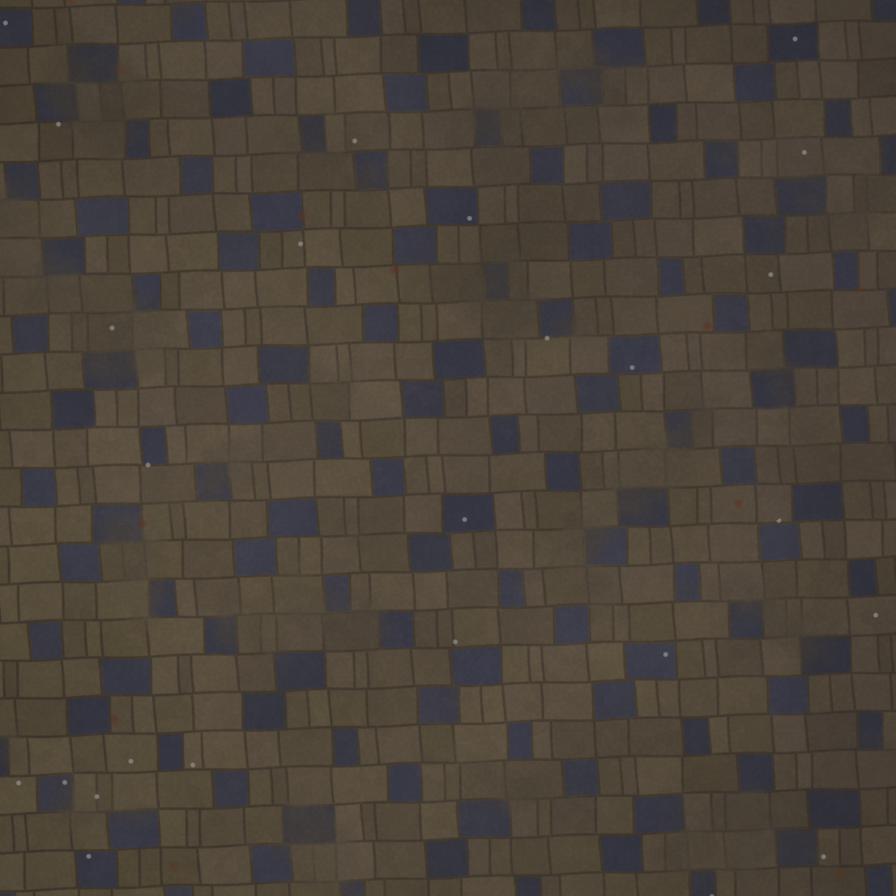
A Shadertoy shader for this texture:

```glsl
const vec2 ACROSS = vec2(0.1953, 0.0059);   // step to the next repeat along a row
const vec2 DOWN = vec2(0.0091, -0.1710);    // step to the next group of four rows
const vec2 ANCHOR = vec2(0.1224, 0.5872);   // centre of one wide blue tile
const float ROWS = 4.0;

const vec3 UMBER = vec3(0.322, 0.280, 0.240);
const vec3 OLIVE = vec3(0.338, 0.300, 0.222);
const vec3 SLATE = vec3(0.218, 0.220, 0.268);
const vec3 GROUT = vec3(0.205, 0.175, 0.150);
const vec3 DUST = vec3(0.265, 0.240, 0.215);
const vec3 CHALK = vec3(0.56, 0.56, 0.54);
const vec3 RUST = vec3(0.36, 0.20, 0.13);

float hash(vec2 p) {
    vec3 q = fract(p.xyx * vec3(0.1031, 0.1030, 0.0973));
    q += dot(q, q.yzx + 33.33);
    return fract((q.x + q.y) * q.z);
}

// Soft blotches from layered sines, about 0 to 1
float blotches(vec2 p, float seed) {
    float sum = 0.0, gain = 0.5;
    for (int i = 0; i < 4; i++) {
        sum += gain * sin(p.x + seed + 1.7 * sin(p.y * 0.8 + seed)) * sin(p.y - seed + sin(p.x));
        p = mat2(1.3, 1.25, -1.25, 1.3) * p + 2.1;
        gain *= 0.6;
    }
    return clamp(0.5 + 0.65 * sum, 0.0, 1.0);
}

// Cellular noise: x = distance to the nearest point, y = hash of its cell
vec2 cellular(vec2 p) {
    vec2 cell = floor(p), best = vec2(9.0, 0.0);
    for (int j = -1; j <= 1; j++)
        for (int i = -1; i <= 1; i++) {
            vec2 c = cell + vec2(i, j);
            vec2 point = c + vec2(hash(c), hash(c + 57.3));
            float d = length(p - point);
            if (d < best.x) best = vec2(d, hash(c + 113.7));
        }
    return best;
}

// Inner joints of a row, as fractions of one repeat; the first tile is blue
vec4 rowJoints(int row) {
    if (row == 0) return vec4(0.293, 0.453, 0.530, 0.787);
    if (row == 1) return vec4(0.240, 0.370, 0.495, 0.710);
    if (row == 2) return vec4(0.148, 0.260, 0.510, 0.700);
    return vec4(0.196, 0.330, 0.420, 0.680);
}

// Returns joint distance, tile index, repeat number and row number
vec4 findTile(vec2 lattice) {
    const vec4 starts = vec4(-0.147, -0.345, 0.157, 0.460);
    float y = lattice.y * ROWS + 0.5, rowId = floor(y);
    int row = int(mod(rowId, ROWS));
    float x = lattice.x - starts[row], repeatId = floor(x);
    x -= repeatId;

    vec4 joints = rowJoints(row) + 0.016 * (hash(vec2(repeatId, rowId) + 40.0) - 0.5);
    float left = 0.0, right = 1.0, index = 0.0;
    for (int i = 3; i >= 0; i--) if (x < joints[i]) right = joints[i];
    for (int i = 0; i < 4; i++) if (x >= joints[i]) { left = joints[i]; index += 1.0; }

    float side = min(x - left, right - x) * length(ACROSS);
    float level = min(fract(y), 1.0 - fract(y)) * length(DOWN) / ROWS;
    return vec4(min(side, level), index, repeatId, rowId);
}

vec3 tileColor(vec4 tile, float warmth, float fade, float soft) {
    vec2 id = tile.zw * vec2(7.0, 3.0) + tile.y + 90.0;
    float tint = hash(id), shade = hash(id + 19.0);
    vec3 brown = mix(UMBER, OLIVE, clamp(0.4 * tint + 0.8 * warmth - 0.1, 0.0, 1.0));
    brown *= 0.93 + 0.13 * shade;
    vec3 blue = mix(SLATE * (0.93 + 0.14 * shade), DUST, 0.12 * tint + 0.5 * fade);
    float isBlue = 1.0 - step(0.5, tile.y);
    return mix(brown, blue, isBlue * smoothstep(0.0, soft, tile.x));
}

// Sparse flecks, denser where coverage is higher
float flecks(vec2 p, float scale, float coverage, float radius, float soft) {
    vec2 c = cellular(p * scale);
    return step(1.0 - coverage, c.y) * (1.0 - smoothstep(radius - soft, radius + soft, c.x / scale));
}

void mainImage(out vec4 fragColor, in vec2 fragCoord) {
    vec2 p = fragCoord / iResolution.xy;
    float pixel = 1.0 / min(iResolution.x, iResolution.y);

    // Leaning tile lattice with slightly uneven laying
    vec2 wobble = 0.0008 * vec2(sin(p.y * 61.0 + 3.0 * sin(p.x * 17.0)),
                                sin(p.x * 53.0 + 2.0 * sin(p.y * 23.0)));
    vec4 tile = findTile(inverse(mat2(ACROSS, DOWN)) * (p + wobble - ANCHOR));

    // Broad wear: warm lower left, dusty smudges
    float warmth = clamp(0.85 - 0.55 * p.x - 0.35 * p.y + 0.5 * (blotches(p * 9.0, 1.3) - 0.5), 0.0, 1.0);
    float smudge = smoothstep(0.62, 0.95, blotches(p * 13.0, 4.7));
    float soft = max(0.0026, 1.5 * pixel);
    vec3 color = tileColor(tile, warmth, smudge, soft);

    // Joints, partly filled with dirt
    float joint = 1.0 - smoothstep(0.0003, soft, tile.x);
    color = mix(color, GROUT, joint * (0.45 + 0.25 * warmth) * (1.0 - 0.6 * smudge));
    color = mix(color, DUST, 0.3 * smudge);

    // Grain, uneven light and darker corners
    float grain = cellular(p * 210.0).x - 0.5 + 0.6 * (cellular(p * 75.0).y - 0.5);
    color *= 1.0 + 0.07 * grain;
    color *= 0.94 + 0.14 * blotches(p * 6.0, 2.2);
    vec2 offset = p - vec2(0.45, 0.42);
    color *= 1.03 - 0.32 * dot(offset, offset);

    // Chalk and rust flecks
    color = mix(color, CHALK, 0.75 * flecks(p, 38.0, 0.014, 0.0026, pixel));
    color = mix(color, RUST, 0.55 * flecks(p + 3.7, 24.0, 0.016, 0.0045, 0.003));
    fragColor = vec4(color, 1.0);
}
```
